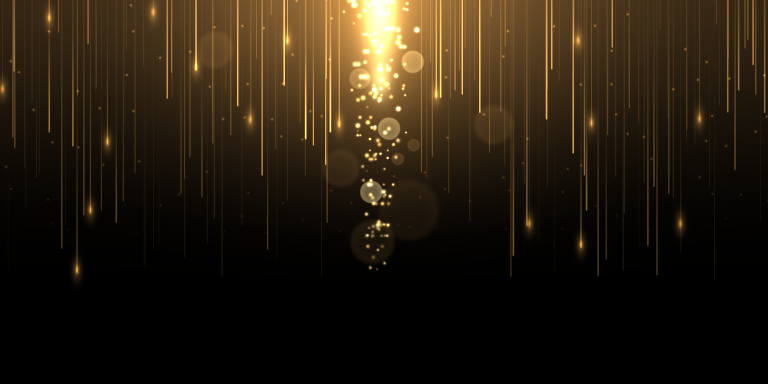
Give the GLSL for this background, as a Shadertoy shader.

```glsl
// Golden light streaks falling past a glittering central column, over a dark brown fade.

const vec3 AMBER = vec3(1.0, 0.72, 0.38);
const vec3 GOLD = vec3(1.0, 0.70, 0.30);
const vec3 CREAM = vec3(1.0, 0.92, 0.65);
const float COLUMN_X = 0.985;      // in canvas heights, for a 2:1 canvas
const float COLUMN_GAP = 0.10;     // half-width kept clear of streaks
const float FADE_LOW = 0.2;        // height where the backdrop turns black
const int STREAKS = 170;
const int SPARKLES = 210;
const float DUST_CELL = 0.075;

float hash(float n) { return fract(sin(n * 127.1 + 3.7) * 43758.5); }

// Soft normalised bell, with separate horizontal and vertical radii
float bell(vec2 d, vec2 radius) {
    d /= radius;
    return exp(-dot(d, d));
}

// Translucent lens disc with a slightly brighter rim
float disc(vec2 p, vec2 centre, float radius, float blur) {
    float d = length(p - centre);
    float fill = 1.0 - smoothstep(radius - blur, radius + blur, d);
    return fill * (0.75 + 0.25 * smoothstep(0.4, 1.0, d / radius));
}

vec3 backdrop(vec2 p) {
    float height = pow(smoothstep(FADE_LOW, 1.1, p.y), 1.4);
    float dx = (p.x - COLUMN_X) / 0.5;
    return AMBER * height * (0.21 + 0.43 * exp(-dx * dx));
}

// Vertical threads, brightest at the lower end, some with a glowing tip
vec3 streaks(vec2 p, float pixel) {
    vec3 sum = vec3(0.0);
    for (int i = 0; i < STREAKS; i++) {
        float n = float(i);
        float x = 2.0 * fract(n * 0.618034 + 0.012 * hash(n));
        float side = abs(x - COLUMN_X);
        if (side < COLUMN_GAP) continue;

        float strength = hash(n + 200.0);
        strength *= strength;
        float end = mix(0.27, 0.97, hash(n + 400.0));
        float width = mix(0.0008, 0.0022, strength);
        float span = mix(0.25, 0.75, hash(n + 600.0));
        float above = p.y - end;

        float line = clamp((width - abs(p.x - x)) / pixel + 0.5, 0.0, 1.0);
        line *= smoothstep(-pixel, pixel, above);
        line *= 1.0 - 0.85 * smoothstep(0.0, span, above);
        float light = mix(0.2, 0.95, strength) * (0.5 + 0.6 * exp(-side * side * 4.0));
        light *= mix(0.45, 1.0, smoothstep(0.25, 0.65, end));
        sum += line * light * mix(GOLD, CREAM, 0.35 * strength);

        if (hash(n + 800.0) > 0.84) {
            vec2 d = p - vec2(x, end + 0.008);
            sum += GOLD * (0.28 * bell(d, vec2(0.012, 0.028)) + 0.4 * bell(d, vec2(0.005, 0.01)));
        }
    }
    return sum;
}

// Grains gathered in the column, denser towards the top
vec3 sparkles(vec2 p) {
    vec3 sum = vec3(0.0);
    for (int i = 0; i < SPARKLES; i++) {
        float n = float(i) + 1000.0;
        float y = 1.0 - 0.74 * pow(hash(n), 1.5);
        float spread = mix(0.05, 0.11, smoothstep(0.4, 0.85, y));
        float offset = hash(n + 300.0) + hash(n + 600.0) - 1.0;
        vec2 d = p - vec2(COLUMN_X + spread * offset, y);
        float size = mix(0.0025, 0.0055, hash(n + 900.0));
        float light = mix(0.35, 1.0, smoothstep(0.25, 0.8, y));
        float grain = bell(d, vec2(size));
        if (hash(n + 1200.0) > 0.93)   // four-pointed flare
            grain += 0.7 * (bell(d, vec2(0.016, 0.002)) + bell(d, vec2(0.002, 0.016)));
        sum += grain * light * mix(GOLD, CREAM, hash(n + 1500.0));
    }
    return sum;
}

// Sparse cellular dust across the canvas
vec3 dust(vec2 p) {
    vec2 cell = floor(p / DUST_CELL);
    float n = dot(cell, vec2(1.0, 37.0)) + 50.0;
    vec2 place = 0.15 + 0.7 * vec2(hash(n), hash(n + 0.5));
    float light = step(0.5, hash(n + 0.25)) * smoothstep(0.27, 0.8, p.y);
    return GOLD * 0.4 * light * bell(p - (cell + place) * DUST_CELL, vec2(0.003));
}

vec3 lensDiscs(vec2 p, float pixel) {
    float crisp = disc(p, vec2(0.967, 0.500), 0.029, pixel) * 0.40;
    crisp += disc(p, vec2(1.013, 0.665), 0.029, pixel) * 0.32;
    crisp += disc(p, vec2(1.075, 0.839), 0.029, pixel) * 0.25;
    crisp += disc(p, vec2(0.937, 0.795), 0.027, pixel) * 0.16;
    float soft = disc(p, vec2(1.036, 0.586), 0.016, pixel) * 0.15;
    soft += disc(p, vec2(1.077, 0.622), 0.016, pixel) * 0.13;
    soft += disc(p, vec2(0.888, 0.562), 0.048, 0.008) * 0.08;
    soft += disc(p, vec2(1.065, 0.453), 0.078, 0.012) * 0.07;
    soft += disc(p, vec2(0.970, 0.370), 0.057, 0.008) * 0.10;
    soft += disc(p, vec2(0.560, 0.870), 0.047, 0.010) * 0.08;
    soft += disc(p, vec2(1.285, 0.675), 0.050, 0.010) * 0.09;
    return crisp * CREAM + soft * AMBER;
}

// Hot core pouring from the top edge
vec3 columnGlow(vec2 p) {
    vec3 glow = CREAM * 0.9 * bell(p - vec2(COLUMN_X + 0.005, 0.98), vec2(0.040, 0.14));
    glow += GOLD * 0.40 * bell(p - vec2(COLUMN_X, 1.0), vec2(0.12, 0.27));
    glow += CREAM * 0.45 * bell(p - vec2(COLUMN_X + 0.006, 0.79), vec2(0.025, 0.045));
    return glow;
}

void mainImage(out vec4 fragColor, in vec2 fragCoord) {
    float pixel = 1.0 / iResolution.y;
    vec2 p = fragCoord * pixel;
    vec3 colour = backdrop(p) + columnGlow(p) + lensDiscs(p, pixel);
    colour += streaks(p, pixel) + sparkles(p) + dust(p);
    fragColor = vec4(min(colour, vec3(1.0)), 1.0);
}
```
